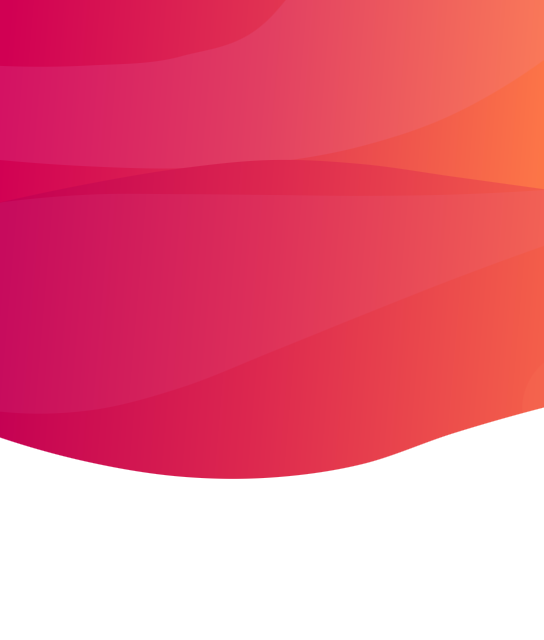
Give the GLSL for this background, as a WebGL 2 fragment shader.

```glsl
#version 300 es
precision highp float;

uniform vec2 u_resolution;
out vec4 outColor;

const vec3 WHITE = vec3(1.0);
const vec3 PINK_VEIL = vec3(0.90, 0.60, 0.85);
const vec3 PEACH_GLOW = vec3(1.0, 0.60, 0.42);

// Wave heights at seven even steps from left to right
const float SHORE[7] = float[7](0.3164, 0.2773, 0.2552, 0.2539, 0.2750, 0.3230, 0.3633);
const float CREST[7] = float[7](0.6836, 0.7135, 0.7370, 0.7500, 0.7435, 0.7240, 0.7044);
const float LOW_VEIL_BOTTOM[7] = float[7](0.3568, 0.3590, 0.3945, 0.4505, 0.5078, 0.5638, 0.6159);
const float LOW_VEIL_TOP[7] = float[7](0.6836, 0.6960, 0.6966, 0.6953, 0.6940, 0.6960, 0.7031);
const float HIGH_VEIL_BOTTOM[7] = float[7](0.7500, 0.7400, 0.7370, 0.7461, 0.7721, 0.8216, 0.9063);
const float HIGH_VEIL_TOP[7] = float[7](0.8971, 0.8978, 0.9121, 0.9753, 1.21, 1.6, 2.0);

// Smooth cubic curve through the heights, extended past both ends
float wave(float x, float h[7]) {
    float s = clamp(x, 0.0, 1.0) * 6.0;
    int i = min(int(s), 5);
    float t = s - float(i);
    float a = h[i];
    float b = h[i + 1];
    float before = i > 0 ? h[i - 1] : 3.0 * h[0] - 3.0 * h[1] + h[2];
    float after = i < 5 ? h[i + 2] : 3.0 * h[6] - 3.0 * h[5] + h[4];
    float startSlope = 0.5 * (b - before);
    float endSlope = 0.5 * (after - a);
    float t2 = t * t;
    float t3 = t2 * t;
    return a * (2.0 * t3 - 3.0 * t2 + 1.0) + b * (3.0 * t2 - 2.0 * t3)
         + startSlope * (t3 - 2.0 * t2 + t) + endSlope * (t3 - t2);
}

// Antialiased coverage where d is positive
float cover(float d) {
    return clamp(d / max(fwidth(d), 1e-5) + 0.5, 0.0, 1.0);
}

float above(vec2 p, float h[7]) {
    return cover(p.y - wave(p.x, h));
}

vec3 ramp(float t, vec3 left, vec3 middle, vec3 right) {
    vec3 c = mix(left, middle, clamp(t / 0.48, 0.0, 1.0));
    return mix(c, right, clamp((t - 0.48) / 0.52, 0.0, 1.0));
}

void main() {
    vec2 p = gl_FragCoord.xy / u_resolution;
    float aspect = u_resolution.y / u_resolution.x;

    // Back layer with its upper veil
    float backTilt = p.x + 0.10 * (0.80 - p.y);
    vec3 back = ramp(backTilt, vec3(0.82, 0.0, 0.325),
                     vec3(0.882, 0.20, 0.32), vec3(0.99, 0.46, 0.28));
    float highVeil = above(p, HIGH_VEIL_BOTTOM) * (1.0 - above(p, HIGH_VEIL_TOP));
    back = mix(back, PINK_VEIL, 0.12 * highVeil);

    // Front layer with its lower veil
    float frontTilt = p.x + 0.10 * (0.50 - p.y);
    vec3 front = ramp(frontTilt, vec3(0.77, 0.0, 0.325),
                      vec3(0.865, 0.155, 0.31), vec3(0.955, 0.37, 0.29));
    float lowVeil = above(p, LOW_VEIL_BOTTOM) * (1.0 - above(p, LOW_VEIL_TOP));
    front = mix(front, PINK_VEIL, 0.075 * lowVeil);

    // Faint disc at the right edge
    float disc = 0.11 - length(vec2(p.x, p.y * aspect) - vec2(1.07, 0.425));
    front = mix(front, PEACH_GLOW, 0.08 * cover(disc));

    // Stack the layers over the white ground
    vec3 color = mix(front, back, above(p, CREST));
    color = mix(WHITE, color, above(p, SHORE));
    outColor = vec4(color, 1.0);
}
```
